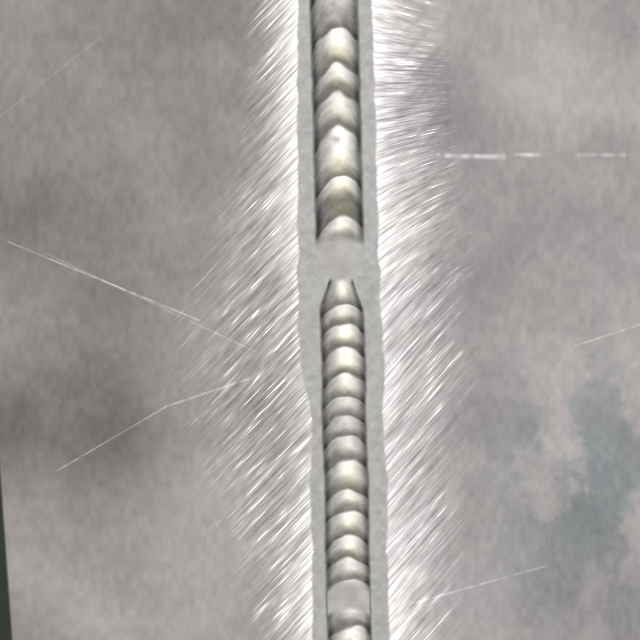
Reproduce this texture procedurally as a WebGL 1 fragment shader.

```glsl
precision highp float;
// Brushed metal plates joined by a rippled vertical weld bead.
uniform vec2 u_resolution;

float hash(vec2 p) {
  vec3 q = fract(vec3(p.xyx) * 0.1031);
  q += dot(q, q.yzx + 33.33);
  return fract((q.x + q.y) * q.z);
}

float noise(vec2 p) {
  vec2 i = floor(p), f = fract(p);
  f = f * f * (3.0 - 2.0 * f);
  return mix(mix(hash(i), hash(i + vec2(1, 0)), f.x),
             mix(hash(i + vec2(0, 1)), hash(i + 1.0), f.x), f.y);
}

float fbm(vec2 p) {
  float sum = 0.0, amp = 0.5;
  for (int i = 0; i < 5; i++) {
    sum += amp * noise(p);
    p = mat2(0.8, 0.6, -0.6, 0.8) * p * 2.03 + 7.1;
    amp *= 0.5;
  }
  return sum;
}

// Soft elliptical spot, 1 at its centre
float spot(vec2 p, vec2 centre, vec2 radius) {
  vec2 d = (p - centre) / radius;
  return exp(-dot(d, d));
}

// Worn, broken line between two points
float scratch(vec2 p, vec2 a, vec2 b, float width) {
  vec2 ab = b - a;
  float t = clamp(dot(p - a, ab) / dot(ab, ab), 0.0, 1.0);
  float d = length(p - a - ab * t);
  return (1.0 - smoothstep(0.0, width + 0.0015, d)) * (0.2 + 0.8 * noise(p * 110.0));
}

// Fine sanding strokes with a given slant
float strokes(vec2 p, float slope) {
  float v = p.y - slope * p.x;
  return 0.55 * noise(vec2(p.x * 28.0, v * 210.0)) + 0.45 * noise(vec2(p.x * 60.0, v * 390.0)) - 0.5;
}

// Unsanded plate with stains and grain
vec3 plate(vec2 p) {
  float right = smoothstep(0.48, 0.58, p.x);
  float lum = mix(0.525 + 0.15 * p.x, 0.63, right);
  lum += 0.06 * spot(p, vec2(0.1, 0.05), vec2(0.3, 0.2));
  lum += 0.05 * spot(p, vec2(0.9, 1.0), vec2(0.3, 0.17));
  lum -= 0.06 * spot(p, vec2(0.16, 0.36), vec2(0.09, 0.13));
  lum -= 0.04 * spot(p, vec2(0.08, 0.62), vec2(0.16, 0.14));
  lum -= 0.06 * spot(p, vec2(0.76, 0.48), vec2(0.06, 0.2));
  lum -= 0.04 * spot(p, vec2(0.85, 0.79), vec2(0.2, 0.035));
  lum += 0.24 * (fbm(p * 6.0 + 3.0) - 0.48) + 0.09 * (fbm(p * vec2(110, 70)) - 0.48);
  float blotch = smoothstep(0.42, 0.58, fbm(p * 14.0 + 20.0)) * spot(p, vec2(0.92, 0.24), vec2(0.14, 0.2));
  vec3 tint = mix(vec3(1.03, 0.995, 0.97), vec3(1.025, 0.99, 0.985), right);
  return (lum - 0.1 * blotch) * mix(tint, vec3(0.97, 1.0, 1.01), blotch);
}

// Overlapping arched ripples; x runs -1 to 1 across the bead
vec3 ripples(float x, float y, float pitch) {
  float arch = y + pitch * (0.5 * x * x - 0.12 * x);
  float phase = arch / pitch + 0.5 * noise(vec2(arch * 30.0, 3.0)) + 0.2 * noise(vec2(x * 2.0, y * 60.0));
  float f = fract(phase), id = hash(vec2(floor(phase), 3.0));
  float crest = smoothstep(0.0, 0.55, f) * (1.0 - smoothstep(0.85, 1.0, f));
  float shine = spot(vec2(x, 0), vec2(0.12, 0), vec2(0.55));
  float lum = 0.42 + 0.17 * crest + (0.15 + 0.25 * id) * crest * shine + 0.1 * shine;
  lum += 0.16 * (fbm(vec2(x * 4.0, arch * 160.0)) - 0.48) - 0.22 * smoothstep(0.65, 1.0, abs(x));
  return lum * mix(vec3(1.02, 1.0, 0.98), vec3(1.04, 1.01, 0.86), shine * (1.0 - f) * id);
}

// Smooth solidified pool between two heights
float pool(float y, float low, float high) {
  return smoothstep(low, low + 0.01, y) * (1.0 - smoothstep(high - 0.02, high, y));
}

void main() {
  vec2 p = gl_FragCoord.xy / u_resolution;
  float wobble = 0.012 * (fbm(vec2(p.y * 28.0, 2.0)) - 0.5);
  float center = 0.547 - 0.025 * p.y;
  float leftEdge = mix(0.486, 0.464, smoothstep(0.3, 0.53, p.y)) + wobble;
  float rightEdge = 0.611 - 0.029 * p.y - wobble;
  vec3 col = plate(p);

  // Sanded zones, brightest beside the seam
  float right = step(center, p.x);
  float away = max(max(leftEdge - p.x, p.x - rightEdge), 0.0);
  float reach = mix(0.07 + 0.12 * spot(p.yy, vec2(0.4), vec2(0.4)),
                    0.08 + 0.05 * spot(p.yy, vec2(0.5), vec2(0.7)), right);
  float rag = 0.04 * (noise(vec2(p.x * 20.0, (p.y - p.x) * 110.0)) - 0.5);
  float sanded = 1.0 - smoothstep(reach * 0.35, reach * 1.25, away + rag);
  float slope = mix(1.0, mix(1.1, -0.5, smoothstep(0.5, 1.1, p.y)), right);
  float grain = strokes(vec2(p.x - center, p.y), slope);
  float glowL = 0.2 + 0.25 * smoothstep(0.5, 0.75, p.y) + 0.18 * smoothstep(0.65, 0.9, 1.0 - p.y);
  float glowR = 0.24 + 0.12 * smoothstep(0.3, 0.75, p.y);
  float glow = mix(glowL * exp(-away / 0.037), glowR * exp(-away / 0.055), right);
  col += sanded * (0.04 + 0.34 * grain + glow * (1.0 + 0.5 * grain) + 0.3 * smoothstep(0.2, 0.4, grain));

  // Long scratches and dashed chalk mark
  float marks = scratch(p, vec2(0.013, 0.622), vec2(0.31, 0.5), 0.0015);
  marks += 0.5 * scratch(p, vec2(0.07, 0.605), vec2(0.4, 0.45), 0.001);
  marks += scratch(p, vec2(0.085, 0.262), vec2(0.26, 0.365), 0.001);
  marks += scratch(p, vec2(0.26, 0.365), vec2(0.388, 0.408), 0.0015);
  marks += 0.3 * scratch(p, vec2(0, 0.818), vec2(0.155, 0.94), 0.002);
  marks += 0.5 * scratch(p, vec2(0.9, 0.46), vec2(1, 0.493), 0.0015);
  marks += 0.6 * scratch(p, vec2(0.64, 0.056), vec2(0.855, 0.116), 0.0015);
  float chalk = scratch(p, vec2(0.685, 0.757), vec2(0.787, 0.755), 0.005);
  chalk += scratch(p, vec2(0.806, 0.758), vec2(0.842, 0.758), 0.004);
  chalk += 0.6 * scratch(p, vec2(0.905, 0.758), vec2(0.975, 0.758), 0.004);
  col += 0.22 * marks + 0.27 * chalk;

  // Pale matte margin along the seam
  float inside = min(p.x - leftEdge, rightEdge - p.x);
  vec3 matte = vec3(0.69, 0.69, 0.68) + 0.14 * (fbm(p * 110.0) - 0.48) + 0.03 * p.y;
  col = mix(col, matte, smoothstep(-0.003, 0.003, inside));

  // Upper and lower beads with smooth pools
  float lower = step(p.y, 0.568);
  float halfWidth = mix(0.036, 0.018 + 0.015 * smoothstep(0.0, 0.06, 0.568 - p.y), lower);
  float x = (p.x - center + 0.4 * wobble) / halfWidth;
  float upperPool = pool(p.y + 0.008 * x * x * (1.0 - lower), 0.557, 0.64);
  vec3 bead = ripples(x, p.y, mix(0.058, 0.0365, lower));
  vec3 smoothMetal = vec3(0.72, 0.71, 0.69) + 0.14 * (fbm(p * 60.0) - 0.48);
  bead = mix(bead, smoothMetal, max(upperPool, pool(p.y + 0.012 * x * x, 0.045, 0.1)));
  col *= 1.0 - 0.3 * (1.0 - upperPool) * (1.0 - smoothstep(0.0, 0.14, abs(abs(x) - 1.0)));
  col = mix(col, bead, 1.0 - smoothstep(0.92, 1.06, abs(x)));

  // Shadowed border at the lower left
  float border = 0.02 * (1.0 - p.y / 0.28);
  col = mix(col, vec3(0.22, 0.24, 0.21), 1.0 - smoothstep(border - 0.004, border + 0.002, p.x));
  gl_FragColor = vec4(clamp(col, 0.0, 1.0), 1.0);
}
```
